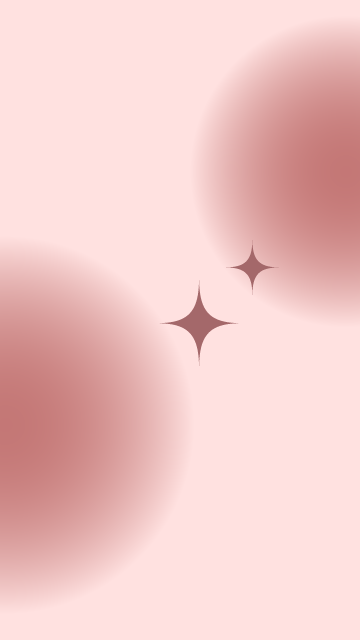
Give the GLSL for this background, as a WebGL 2 fragment shader.

```glsl
#version 300 es
precision highp float;
// Two soft rose glows on a pale pink ground, with two four-pointed sparkles.
// Glows fade with the square of the distance; sparkles are concave
// superellipses, smoothed by averaging a grid of samples in each pixel.

uniform vec2 u_resolution;
out vec4 fragColor;

// Colours
const vec3 GROUND  = vec3(1.0, 0.882, 0.878);
const vec3 ROSE    = vec3(0.768, 0.468, 0.462);
const vec3 SPARKLE = vec3(0.643, 0.408, 0.416);

// Places and sizes, in units of the canvas width
const vec2  UPPER_GLOW = vec2(0.961, 1.301);
const float UPPER_RADIUS = 0.433;
const vec2  LOWER_GLOW = vec2(0.015, 0.597);
const float LOWER_RADIUS = 0.525;
const vec2  LARGE_STAR = vec2(0.553, 0.880);
const vec2  LARGE_REACH = vec2(0.125, 0.133);
const vec2  SMALL_STAR = vec2(0.701, 1.035);
const vec2  SMALL_REACH = vec2(0.081, 0.083);

const float STAR_POWER = 0.44;  // below 1 the sides curve inward
const int   SAMPLES = 4;        // per pixel and axis

// Strength of a round glow: 1 at its centre, 0 at its rim
float glow(vec2 p, vec2 centre, float radius) {
    vec2 q = (p - centre) / radius;
    return max(1.0 - dot(q, q), 0.0);
}

// 1 inside a four-pointed star, 0 outside
float star(vec2 p, vec2 centre, vec2 reach) {
    vec2 q = pow(abs(p - centre) / reach + 1e-6, vec2(STAR_POWER));
    return step(q.x + q.y, 1.0);
}

// Share of the pixel covered by either star
float starCoverage(vec2 p, float pixel) {
    float sum = 0.0;
    for (int j = 0; j < SAMPLES; j++) {
        for (int i = 0; i < SAMPLES; i++) {
            vec2 offset = (vec2(i, j) + 0.5) / float(SAMPLES) - 0.5;
            vec2 s = p + offset * pixel;
            sum += max(star(s, LARGE_STAR, LARGE_REACH),
                       star(s, SMALL_STAR, SMALL_REACH));
        }
    }
    return sum / float(SAMPLES * SAMPLES);
}

void main() {
    float pixel = 1.0 / u_resolution.x;
    vec2 p = gl_FragCoord.xy * pixel;

    // Ground and glows
    vec3 colour = mix(GROUND, ROSE, glow(p, UPPER_GLOW, UPPER_RADIUS));
    colour = mix(colour, ROSE, glow(p, LOWER_GLOW, LOWER_RADIUS));

    // Sparkles on top
    colour = mix(colour, SPARKLE, starCoverage(p, pixel));
    fragColor = vec4(colour, 1.0);
}
```
